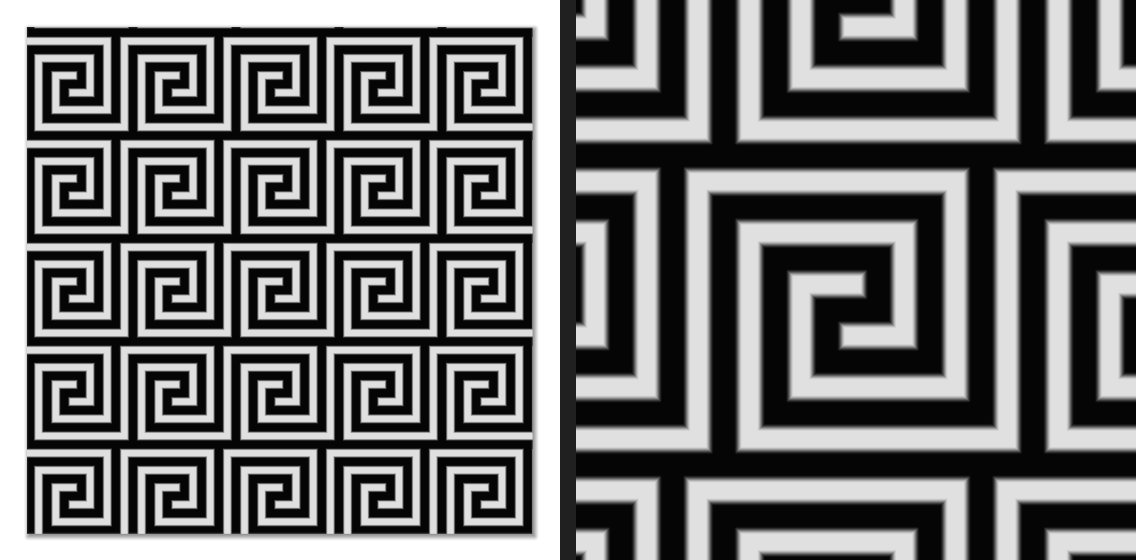
Left, the full canvas; right, a detail of the centre.
Write a three.js fragment shader that draws this pattern.

```glsl
// Square black panel of interlocked white square spirals, five by five, on a white ground.
#define PITCH 0.1839                       // size of one repeat
#define PATTERN_CENTER vec2(0.498, 0.482)  // middle of the central spiral
#define PANEL_CENTER vec2(0.4996, 0.4993)
#define PANEL_HALF vec2(0.4514, 0.4524)
#define CELL_UNITS 12.0                    // line widths per repeat
#define EDGE_INNER 0.22                    // soft edge inside a line, in line widths
#define EDGE_OUTER 0.115                   // soft edge outside a line
#define INK vec3(0.02)
#define LINE vec3(0.88)
#define GROUND vec3(1.0)
#define SHADOW 0.42
#define RIM 0.12

varying vec2 vUv;

float boxDistance(vec2 p, vec2 halfSize) {
  vec2 q = abs(p) - halfSize;
  return length(max(q, 0.0)) + min(max(q.x, q.y), 0.0);
}

// One arm winds clockwise from the lower left corner in to the middle.
float armDistance(vec2 p) {
  vec2 start = vec2(-6.0, -5.0);
  vec2 dir = vec2(0.0, 1.0);
  float d = 1e3;
  for (int i = 0; i < 6; i++) {
    float len = CELL_UNITS - 2.0 * max(float(i), 1.0);
    vec2 run = dir * len;
    d = min(d, boxDistance(p - start - 0.5 * run, 0.5 * abs(run) + 0.5));
    start += run;
    dir = vec2(dir.y, -dir.x);
  }
  return d;
}

// Two arms, each the half turn of the other, fill a repeat.
vec3 spiralPattern(vec2 uv) {
  vec2 cell = fract((uv - PATTERN_CENTER) / PITCH + 0.5) - 0.5;
  vec2 p = cell * CELL_UNITS;
  float d = min(armDistance(p), armDistance(-p));
  return mix(LINE, INK, smoothstep(-EDGE_INNER, EDGE_OUTER, d));
}

void main() {
  // Ground with a soft shadow, cast to the lower right
  vec2 p = vUv - PANEL_CENTER;
  float shadowDist = boxDistance(p - vec2(0.003, -0.004), PANEL_HALF);
  vec3 color = GROUND * (1.0 - SHADOW * (1.0 - smoothstep(-0.004, 0.010, shadowDist)));

  // Panel with a faintly lit rim
  float panelDist = boxDistance(p, PANEL_HALF);
  vec3 panel = spiralPattern(vUv);
  panel = max(panel, vec3(RIM * smoothstep(-0.005, 0.0, panelDist)));
  color = mix(panel, color, smoothstep(-0.001, 0.001, panelDist));

  gl_FragColor = vec4(color, 1.0);
}
```
